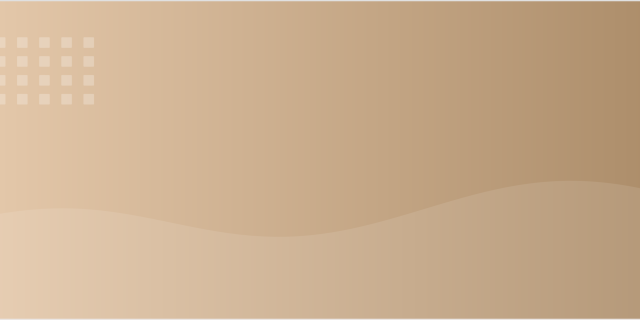
This background is drawn by a Shadertoy shader. Its source:

```glsl
const vec3 SAND_LIGHT = vec3(0.890, 0.780, 0.663);
const vec3 SAND_DARK = vec3(0.680, 0.558, 0.420);
const vec3 RIM_TOP = vec3(0.88, 0.88, 0.88);
const vec3 RIM_BOTTOM = vec3(0.92, 0.90, 0.89);
const float PI = 3.14159265;

// Coverage of the inside of a signed distance field
float fillMask(float dist, float blur) {
    return 1.0 - smoothstep(-blur, blur, dist);
}

float roundedBox(vec2 p, vec2 halfSize, float radius) {
    vec2 d = abs(p) - halfSize + radius;
    return length(max(d, 0.0)) + min(max(d.x, d.y), 0.0) - radius;
}

// Cosine arc running from one turning point to the next
float cosineArc(float x, vec2 start, vec2 end) {
    float t = (x - start.x) / (end.x - start.x);
    return mix(start.y, end.y, 0.5 - 0.5 * cos(PI * t));
}

float waveHeight(float x, vec2 leftCrest, vec2 trough, vec2 rightCrest) {
    return x < trough.x ? cosineArc(x, leftCrest, trough)
                        : cosineArc(x, trough, rightCrest);
}

// Distance to the nearest tile of a finite grid
float tileGrid(vec2 p, vec2 origin, vec2 spacing, vec2 lastCell, float halfSize) {
    vec2 q = p - origin;
    vec2 cell = clamp(round(q / spacing), vec2(0.0), lastCell);
    return roundedBox(q - cell * spacing, vec2(halfSize), 0.003);
}

void mainImage(out vec4 fragColor, in vec2 fragCoord) {
    vec2 p = fragCoord / iResolution.y;
    float width = iResolution.x / iResolution.y;
    float blur = 0.7 / iResolution.y;

    // Horizontal sand gradient
    vec3 color = mix(SAND_LIGHT, SAND_DARK, p.x / width);

    // Pale translucent wave
    float crest = waveHeight(p.x * 2.0 / width, vec2(0.195, 0.349),
                             vec2(0.872, 0.260), vec2(1.784, 0.435));
    color = mix(color, vec3(1.0), 0.10 * fillMask(p.y - crest, blur));

    // Tiles cut by the left edge
    float tiles = tileGrid(p, vec2(0.0005, 0.690), vec2(0.0692, 0.0590),
                           vec2(4.0, 3.0), 0.0165);
    color = mix(color, vec3(1.0), 0.25 * fillMask(tiles, blur));

    // Thin rims along the top and bottom
    color = mix(color, RIM_TOP, fillMask(0.996 - p.y, blur));
    color = mix(color, RIM_BOTTOM, fillMask(p.y - 0.004, blur));

    fragColor = vec4(color, 1.0);
}
```
